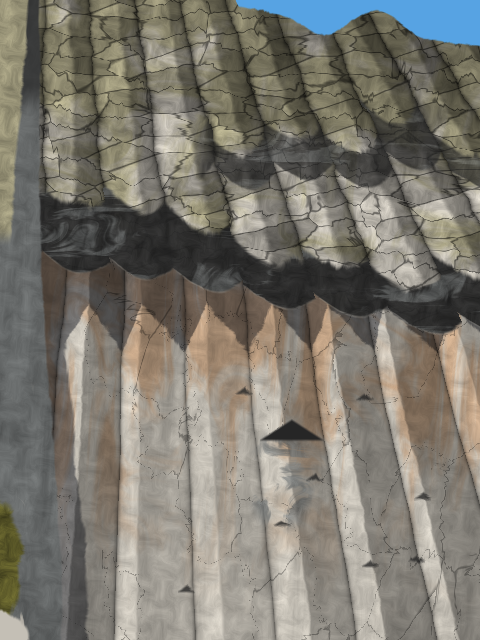
A Shadertoy shader for this texture:

```glsl
// Cliff of fanned stone columns: weathered blocks overhang smooth, sunlit shafts below a strip of sky.
const float PI = 3.1416;
const vec3 PALE = vec3(.77, .75, .71);
const vec3 RUST = vec3(.72, .55, .40);
const vec3 OLIVE = vec3(.60, .58, .47);
const vec3 SHADE = vec3(.35, .36, .36);
const vec3 DARK = vec3(.15, .15, .15);
const vec3 SKY = vec3(.34, .64, .89);

float hash(float n) { return fract(sin(n * 91.73 + 4.1) * 4375.85); }
vec2 hash2(vec2 c) {
    return vec2(hash(dot(c, vec2(1.3, 57.1))), hash(dot(c, vec2(41.7, 7.9))));
}

// Layered, rotated sines, roughly -1..1
float waves(vec2 p) {
    float sum = 0., amp = .6;
    for (int i = 0; i < 5; i++) {
        p = mat2(.8, -.6, .6, .8) * p * 1.8 + 1.7;
        p += .7 * sin(p.yx * 1.3);
        sum += amp * sin(p.x) * cos(p.y);
        amp *= .62;
    }
    return sum;
}

// Cellular noise: x = distance to the cell border, y = cell value
vec2 cells(vec2 p) {
    vec2 base = floor(p);
    float nearest = 9., second = 9., value = 0.;
    for (int j = -1; j <= 1; j++)
    for (int i = -1; i <= 1; i++) {
        vec2 cell = base + vec2(i, j), rnd = hash2(cell);
        float d = length(cell + rnd - p);
        if (d < nearest) { second = nearest; nearest = d; value = hash(rnd.x * 9. + rnd.y); }
        else second = min(second, d);
    }
    return vec2(second - nearest, value);
}

float above(float x, float edge, float blur) { return smoothstep(edge - blur, edge + blur, x); }

// Column index and position across it
vec2 column(float x, float start, float width) {
    float c = (x - start) / width;
    return vec2(floor(c), fract(c));
}

// Flat-bottomed triangular notch
float notch(vec2 d, vec2 size) {
    float roof = size.y * (1. - abs(d.x) / size.x);
    return above(d.y, 0., .003) * (1. - above(d.y, roof, .003)) * step(abs(d.x), size.x);
}

// Smooth faceted shafts with rust stains and the shadow from the eave above
vec3 shafts(vec2 uv, vec2 p, float grain) {
    float bend = .004 * waves(p * vec2(2., 5.));
    vec2 col = column(uv.x + bend, .24 + .035 * uv.y, .167 - .079 * uv.y);
    float rnd = hash(col.x + 3.), ridge = mix(.25, .5, rnd), f = col.y;
    float rightFace = above(f + .02 * grain, ridge, .02);
    float stain = above(waves(p * vec2(17., 7.)) + 1.1 * uv.y, .5, .45) * above(uv.y, .2, .2);
    vec3 c = mix(PALE, RUST, stain * .65);
    c *= mix(1., mix(.66, .88, hash(col.x + 8.)), rightFace) * (1. + .1 * grain);
    c *= 1. + .09 * waves(p * vec2(30., 9.));
    c *= 1. - .42 * exp(-min(f, 1. - f) / .025);
    vec2 crack = cells(p * vec2(13., 8.) + .25 * waves(p * 14.));
    c *= 1. - .3 * (1. - smoothstep(0., .035, crack.x)) * step(.55, crack.y);
    float tip = f < ridge ? 1. - f / ridge : (f - ridge) / (1. - ridge);
    float eaveShadow = above(uv.y, .525 - .075 * tip + .005 * grain, .004);
    float sideShadow = 1. - above(uv.x, .19 - .12 * uv.y + .01 * waves(p * 12.), .004);
    return c * mix(vec3(1.), vec3(.58, .59, .62), max(eaveShadow, sideShadow));
}

// Rough jointed blocks with olive lichen and bedding cracks
vec3 blocks(vec2 uv, vec2 p, vec2 col, float grain) {
    vec2 bed = cells(p * vec2(13., 36.) + .5 * waves(p * 10.));
    vec3 c = mix(PALE * .9, OLIVE, above(waves(p * 13.) + 3. * (uv.y - .73), .1, .5));
    c *= mix(.78, 1.08, bed.y) * (1. + .17 * grain);
    c *= 1. - .45 * (1. - smoothstep(0., .1, bed.x));
    c *= mix(1.06, .72, above(col.y, mix(.5, .75, hash(col.x)), .06));
    c *= 1. - .55 * exp(-min(col.y, 1. - col.y) / .05);
    return c * (1. - .22 * above(uv.x, .5, .1) * above(uv.y, .8, .08));
}

// Dark underside of a ledge
float underside(float y, float edge, float height, float rough) {
    return above(y, edge, .003) * (1. - above(y, edge + height + .012 * rough, .006));
}

void mainImage(out vec4 fragColor, in vec2 fragCoord) {
    vec2 uv = fragCoord / iResolution.xy, p = uv * vec2(.75, 1.);
    float grain = waves(p * 55.), rough = waves(p * 18.);
    vec3 c = shafts(uv, p, grain);

    // Broken niche and scattered chips in the shafts
    float scar = length((uv - vec2(.585, .25)) / vec2(.075, .085));
    float broken = (1. - above(scar, .9, .2)) * above(rough + .3 * grain, .1, .25);
    c = mix(c, SHADE * (1.15 + .3 * grain), broken * .75);
    c = mix(c, DARK, notch(uv - vec2(.608, .312), vec2(.066, .032)));
    for (int i = 0; i < 8; i++) {
        float n = float(i);
        vec2 at = vec2(.24 + .74 * hash(n + 20.), .06 + .36 * hash(n + 40.));
        c = mix(c, DARK, .8 * notch(uv - at + .003 * grain, vec2(.018, .009)));
    }

    // Overhanging blocks with two rows of ledges
    vec2 col = column(uv.x + .007 * rough, .09, .115 + .1 * (.8 - uv.y));
    float rnd = hash(col.x + 12.), bulge = sin(PI * col.y);
    float eave = .628 - .13 * uv.x - .025 * bulge + .02 * (rnd - .5);
    vec3 rock = blocks(uv, p, col, grain);
    float height = mix(.10, .055, smoothstep(.2, .6, uv.x)) + .035 * rnd;
    float ledge = .75 - .03 * bulge + .04 * (rnd - .5);
    float dark = underside(uv.y, eave, height, rough);
    float upper = underside(uv.y, ledge, .03 + .07 * hash(col.x + 31.), rough);
    dark = max(dark, upper * .75 * above(uv.x, .42, .03));
    float lip = above(waves(p * vec2(9., 34.)), .35, .2);
    rock = mix(rock, mix(DARK, SHADE, .75 * lip) * (1. + .25 * grain), dark * .94);
    c = mix(c, rock, above(uv.y, eave, .003));

    // Shaded side wall, its sunlit slab and a mossy foot
    float wallEdge = mix(.13, .083, smoothstep(0., .7, uv.y)) + .004 * rough;
    vec3 wall = SHADE * (1.12 + .13 * grain + .12 * waves(p * vec2(30., 8.)));
    float glint = above(waves(p * vec2(26., 9.) + 2.), .45, .1) * (1. - above(uv.y, .38, .03));
    wall = mix(wall, PALE * .9, glint * (1. - above(uv.x, .07, .01)));
    wall = mix(wall, DARK, above(uv.y, .84, .03) * .7);
    float slab = (1. - above(uv.x, .02 + .1 * (uv.y - .62) + .006 * rough, .004)) * above(uv.y, .63, .015);
    wall = mix(wall, OLIVE * (1. + .17 * grain), slab);
    float moss = 1. - above(length((uv - vec2(0., .12)) / vec2(.05, .11)) + .2 * rough, .9, .1);
    wall = mix(wall, vec3(.36, .35, .16) * (1. + .3 * grain), moss);
    wall = mix(wall, PALE, 1. - above(length(uv / vec2(.065, .048)) + .1 * rough, .9, .06));
    c = mix(c, wall, 1. - above(uv.x, wallEdge, .003));

    // Sky over the sloping rim
    float rim = .99 - .13 * (uv.x - .5) + .1 * (1. - smoothstep(.45, .5, uv.x));
    vec2 knoll = (uv.x - vec2(.79, .67)) / .06;
    rim += dot(vec2(.03, -.02), exp(-knoll * knoll));
    c = mix(c, SKY, above(uv.y, rim + .004 * rough, .002));
    fragColor = vec4(clamp(c, 0., 1.), 1.);
}
```
